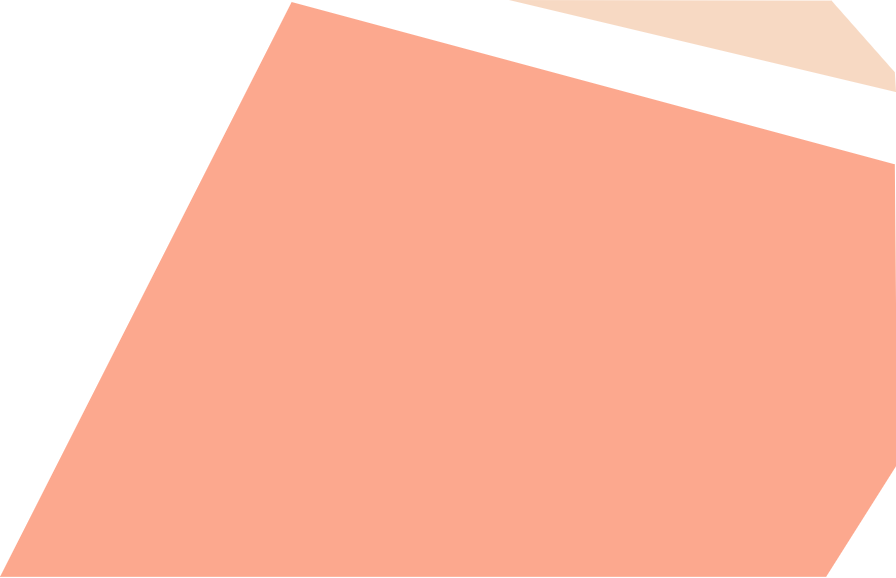
Write a WebGL 1 fragment shader that draws this background.

```glsl
precision highp float;

uniform vec2 u_resolution;

#define PAPER vec3(1.0, 1.0, 1.0)
#define SALMON vec3(0.988, 0.659, 0.557)
#define PEACH vec3(0.969, 0.851, 0.765)
// Panel corners, clockwise from the top
#define PANEL_TOP vec2(0.3255, 0.9965)
#define PANEL_RIGHT vec2(0.9987, 0.7157)
#define PANEL_LOWER vec2(1.0015, 0.197)
#define PANEL_FOOT vec2(0.922, 0.002)
#define PANEL_LEFT vec2(0.0, 0.002)
// Corner sliver, clockwise from the left
#define SLIVER_LEFT vec2(0.568, 1.0)
#define SLIVER_TOP vec2(0.928, 0.999)
#define SLIVER_RIGHT vec2(0.9987, 0.875)
#define SLIVER_TIP vec2(1.0, 0.8407)

// Signed distance in canvas heights, positive to the right of a -> b
float edgeDistance(vec2 p, vec2 a, vec2 b) {
  vec2 aspect = vec2(u_resolution.x / u_resolution.y, 1.0);
  vec2 along = normalize((b - a) * aspect);
  return dot((p - a) * aspect, vec2(along.y, -along.x));
}

// Smooth coverage over one pixel
float coverage(float d) {
  return clamp(0.5 + d * u_resolution.y, 0.0, 1.0);
}

float panelDistance(vec2 p) {
  float d = edgeDistance(p, PANEL_TOP, PANEL_RIGHT);
  d = min(d, edgeDistance(p, PANEL_RIGHT, PANEL_LOWER));
  d = min(d, edgeDistance(p, PANEL_LOWER, PANEL_FOOT));
  d = min(d, edgeDistance(p, PANEL_FOOT, PANEL_LEFT));
  return min(d, edgeDistance(p, PANEL_LEFT, PANEL_TOP));
}

float sliverDistance(vec2 p) {
  float d = edgeDistance(p, SLIVER_LEFT, SLIVER_TOP);
  d = min(d, edgeDistance(p, SLIVER_TOP, SLIVER_RIGHT));
  d = min(d, edgeDistance(p, SLIVER_RIGHT, SLIVER_TIP));
  return min(d, edgeDistance(p, SLIVER_TIP, SLIVER_LEFT));
}

void main() {
  vec2 uv = gl_FragCoord.xy / u_resolution;
  vec3 color = mix(PAPER, PEACH, coverage(sliverDistance(uv)));
  color = mix(color, SALMON, coverage(panelDistance(uv)));
  gl_FragColor = vec4(color, 1.0);
}
```
